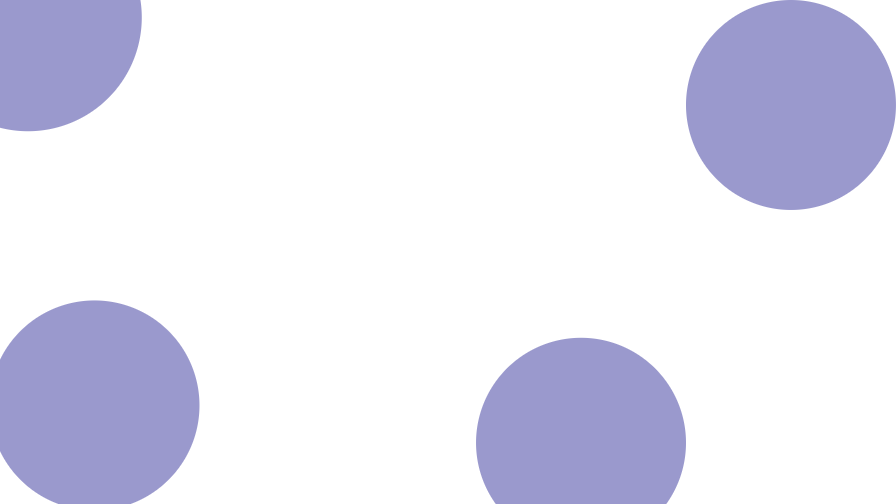
Give the GLSL for this background, as a Shadertoy shader.

```glsl
// Four flat lavender discs scattered over a white ground, some cut by the edges.
// Each disc is a circle distance function in units of canvas height;
// a loop merges them and a one-pixel ramp smooths the rim.

float circleDistance(vec2 point, vec2 center, float radius) {
    return length(point - center) - radius;
}

void mainImage(out vec4 fragColor, in vec2 fragCoord) {
    vec2 point = fragCoord / iResolution.y;
    float pixel = 1.0 / iResolution.y;

    // Center and radius of each disc
    vec3 discs[4] = vec3[4](
        vec3(0.0556, 0.9653, 0.2257),
        vec3(1.5694, 0.7917, 0.2083),
        vec3(0.1875, 0.1956, 0.2083),
        vec3(1.1528, 0.1215, 0.2083)
    );

    // Union of the discs
    float nearest = 10.0;
    for (int i = 0; i < 4; i++) {
        nearest = min(nearest, circleDistance(point, discs[i].xy, discs[i].z));
    }

    // Lavender over white
    float coverage = clamp(0.5 - nearest / pixel, 0.0, 1.0);
    vec3 color = mix(vec3(1.0), vec3(0.604, 0.6, 0.804), coverage);
    fragColor = vec4(color, 1.0);
}
```
